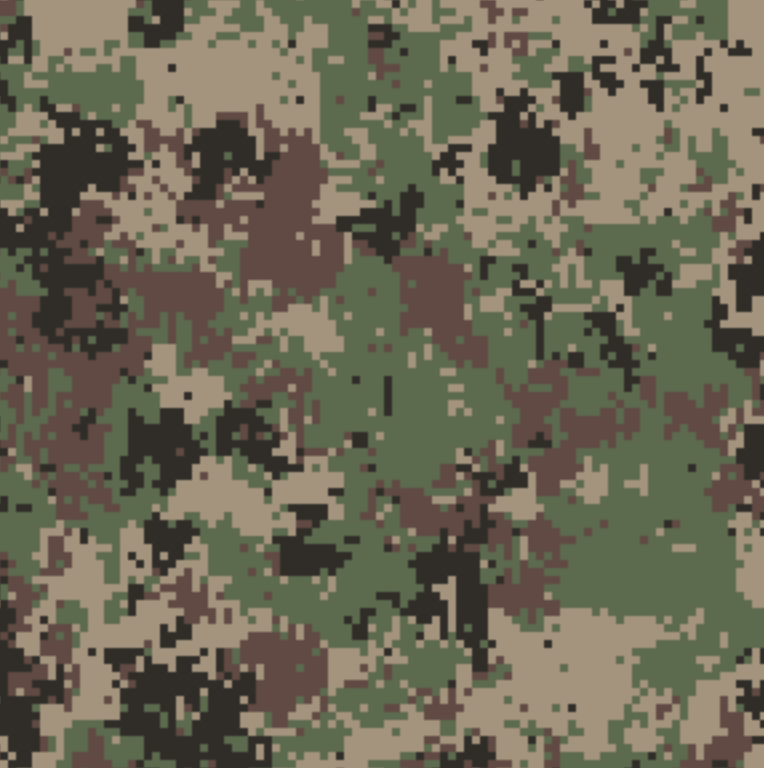
Write a WebGL 1 fragment shader that draws this pattern.

```glsl
precision highp float;
// Woodland digital camouflage: a square grid of cells in four flat colours.
// Each cell stacks green, brown and dark patches over tan by thresholding
// layered noise; short dashes and displaced cells make the edges ragged.

uniform vec2 u_resolution;

#define CELLS 96.0          // cells along the canvas height
#define EDGE_SOFTNESS 0.22  // half width of a cell edge, in cells
#define STRAY_SHARE 0.07    // share of cells that show a distant colour
#define STRAY_REACH 24.0    // span of that displacement, in cells
#define GREEN_LEVEL 0.05    // thresholds in standard deviations
#define BROWN_LEVEL 0.87
#define DARK_LEVEL 0.96

const vec3 TAN = vec3(0.645, 0.580, 0.490);
const vec3 GREEN = vec3(0.360, 0.415, 0.305);
const vec3 BROWN = vec3(0.375, 0.290, 0.262);
const vec3 DARK = vec3(0.188, 0.177, 0.160);

float hash(vec2 p) {
  vec3 q = fract(p.xyx * 0.1031);
  q += dot(q, q.yzx + 33.33);
  return fract((q.x + q.y) * q.z);
}

// Smooth value noise, scaled to zero mean and unit deviation.
float valueNoise(vec2 p, float seed) {
  vec2 i = floor(p) + seed * vec2(37.0, 71.0);
  vec2 f = fract(p);
  f = f * f * (3.0 - 2.0 * f);
  float low = mix(hash(i), hash(i + vec2(1.0, 0.0)), f.x);
  float high = mix(hash(i + vec2(0.0, 1.0)), hash(i + vec2(1.0)), f.x);
  return (mix(low, high, f.y) - 0.5) * 4.66;
}

// Random dashes three cells long; the direction changes from block to block.
float dashNoise(vec2 cell, float seed) {
  vec2 offset = seed * vec2(53.0, 29.0);
  bool upright = hash(floor(cell / 5.0) + offset) > 0.5;
  vec2 along = upright ? cell.yx : cell;
  float stagger = floor(3.0 * hash(vec2(along.y, seed + 7.0)));
  vec2 dash = vec2(floor((along.x + stagger) / 3.0), along.y);
  if (upright) dash = dash.yx + 211.0;
  return (hash(dash + offset) - 0.5) * 3.46;
}

// Patch field with unit deviation: the squared weights add up to one.
float patchField(vec2 cell, float size, float seed) {
  return 0.72 * valueNoise(cell / size, seed)
       + 0.50 * valueNoise(cell / (size * 0.4) + 0.37, seed + 1.0)
       + 0.34 * valueNoise(cell / 2.3, seed + 2.0)
       + 0.34 * dashNoise(cell, seed + 3.0);
}

vec3 cellColour(vec2 cell) {
  // Stray cells borrow the colour of another place, leaving shares unchanged.
  if (hash(cell + 401.0) < STRAY_SHARE) {
    vec2 jump = vec2(hash(cell + 503.0), hash(cell + 607.0)) - 0.5;
    cell += floor(jump * STRAY_REACH);
  }
  vec3 colour = TAN;
  if (patchField(cell, 12.0, 3.0) > GREEN_LEVEL) colour = GREEN;
  if (patchField(cell, 11.0, 11.0) > BROWN_LEVEL) colour = BROWN;
  if (patchField(cell, 9.5, 19.0) > DARK_LEVEL) colour = DARK;
  return colour;
}

void main() {
  vec2 p = gl_FragCoord.xy / u_resolution.y * CELLS - 0.5;
  vec2 cell = floor(p);

  // Blend the four nearest cells across narrow soft edges.
  vec2 w = smoothstep(0.5 - EDGE_SOFTNESS, 0.5 + EDGE_SOFTNESS, fract(p));
  vec3 low = mix(cellColour(cell), cellColour(cell + vec2(1.0, 0.0)), w.x);
  vec3 high = mix(cellColour(cell + vec2(0.0, 1.0)), cellColour(cell + 1.0), w.x);
  gl_FragColor = vec4(mix(low, high, w.y), 1.0);
}
```
